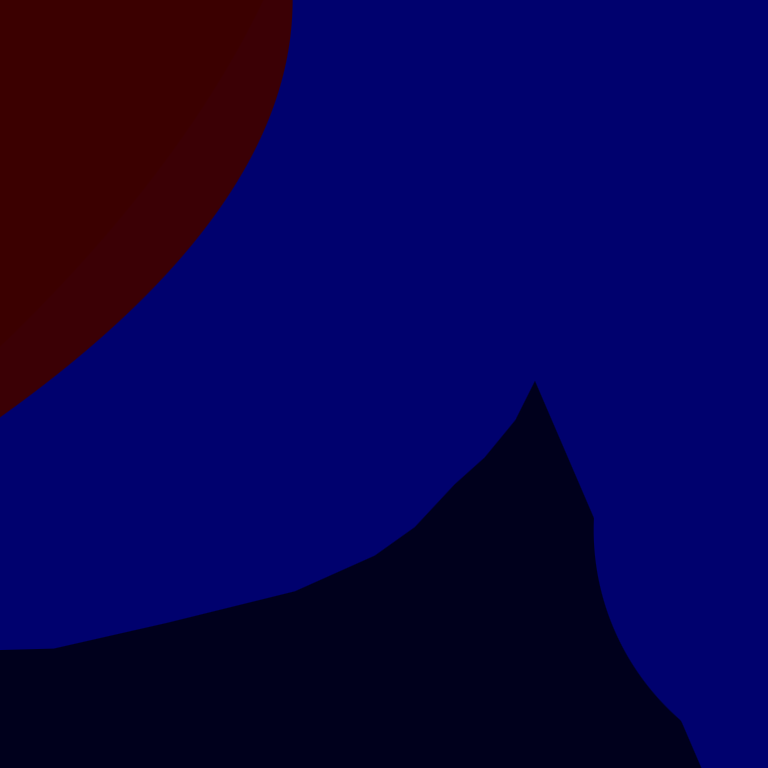
A three.js fragment shader for this background:

```glsl
varying vec2 vUv;

// Antialiased coverage of the region where field is positive
float coverage(float field) {
  return clamp(field / max(fwidth(field), 1e-5) + 0.5, 0.0, 1.0);
}

// Height of the faceted slope, built from ramps that bend it at each knot
float slopeHeight(float x) {
  vec4 gentle = max(x - vec4(0.07, 0.217, 0.384, 0.488), 0.0);
  vec4 steep = max(x - vec4(0.54, 0.592, 0.631, 0.671), 0.0);
  return 0.1536 + 0.027 * x
    + dot(gentle, vec4(0.2, 0.02, 0.2, 0.265))
    + dot(steep, vec4(0.36, -0.175, 0.32, 0.78));
}

// Dark peak: under the slope, left of a straight flank, outside a round hollow
float peakMask(vec2 p) {
  float underSlope = coverage(slopeHeight(p.x) - p.y);
  float leftOfFlank = coverage(0.6966 + 0.43 * (0.504 - p.y) - p.x);
  float outsideHollow = coverage(distance(p, vec2(1.101, 0.31)) - 0.328);
  return underSlope * leftOfFlank * outsideHollow;
}

void main() {
  vec3 blue = vec3(0.0, 0.004, 0.43);
  vec3 night = vec3(0.0, 0.0, 0.11);
  vec3 maroon = vec3(0.23, 0.0, 0.0);
  vec3 maroonRim = vec3(0.232, 0.0, 0.018);

  vec3 color = mix(blue, night, peakMask(vUv));

  // Parabolic corner disc with a faint cooler rim
  float depth = 1.0 - vUv.y;
  float disc = coverage(0.381 - 1.29 * depth * depth - vUv.x);
  float core = coverage(0.343 - 0.48 * depth - 0.62 * depth * depth - vUv.x);
  color = mix(color, mix(maroonRim, maroon, core), disc);

  gl_FragColor = vec4(color, 1.0);
}
```
